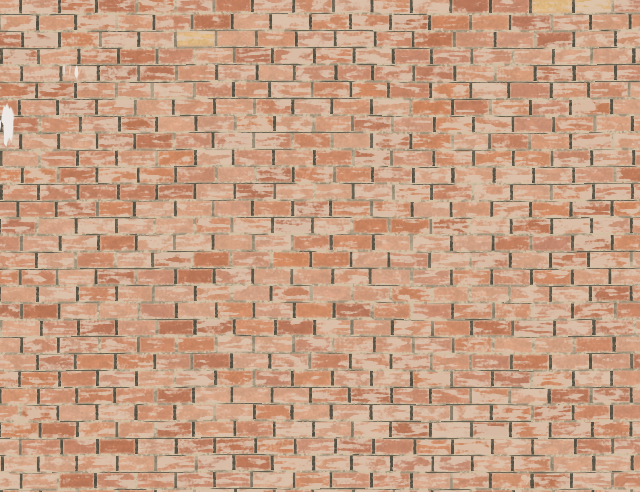
Write a WebGL 2 fragment shader that draws this texture.

```glsl
#version 300 es
precision highp float;
// Weathered brick wall in running bond: jittered rounded boxes on a staggered
// grid, with sandy mortar, dark hollow joints and chalky streaks on the clay.
// All wear comes from a smooth cellular noise sampled at several stretches.

uniform vec2 u_resolution;
out vec4 fragColor;

// Layout; lengths are fractions of the canvas width
const float COLUMNS = 16.2;
const float ROWS_PER_WIDTH = 37.72;
const float ROW_SHIFT = -0.188;
const float STAGGER = 0.47;
const float JOINT_JITTER = 0.08;
const vec2 HALF_GAP = vec2(0.0022, 0.0017);
const float CORNER = 0.0016;
const float ROUGHNESS = 0.0017;

// Clay, mortar and wear
const vec3 ROSE = vec3(0.77, 0.54, 0.44);
const vec3 ORANGE = vec3(0.81, 0.53, 0.37);
const vec3 FADED = vec3(0.84, 0.66, 0.55);
const vec3 BURNT = vec3(0.69, 0.43, 0.32);
const vec3 OCHRE = vec3(0.86, 0.71, 0.50);
const vec3 CHALK = vec3(0.86, 0.77, 0.69);
const vec3 SAND = vec3(0.83, 0.75, 0.64);
const vec3 GREY_MORTAR = vec3(0.62, 0.57, 0.48);
const vec3 HOLLOW = vec3(0.31, 0.29, 0.24);
const vec3 LIME = vec3(0.93, 0.91, 0.89);

float hash(vec2 p) {
    vec3 q = fract(p.xyx * 0.1031);
    q += dot(q, q.yzx + 33.33);
    return fract((q.x + q.y) * q.z);
}

// Cellular noise: random cell values blended by distance to their points
float cellular(vec2 p) {
    vec2 cell = floor(p);
    float total = 0.0, weights = 0.0;
    for (int j = -1; j <= 1; j++)
        for (int i = -1; i <= 1; i++) {
            vec2 id = cell + vec2(i, j);
            vec2 point = id + vec2(hash(id + 7.3), hash(id + 41.7));
            vec2 away = p - point;
            float w = exp(-7.0 * dot(away, away));
            total += w * hash(id + 93.1);
            weights += w;
        }
    return total / weights;
}

float roundBox(vec2 p, vec2 halfSize, float radius) {
    vec2 q = abs(p) - halfSize + radius;
    return length(max(q, 0.0)) + min(max(q.x, q.y), 0.0) - radius;
}

float jointOffset(vec2 id) {
    return (hash(id + 5.5) - 0.5) * JOINT_JITTER;
}

float patchMask(vec2 p, vec2 centre, vec2 size) {
    vec2 q = (p - centre) / size;
    return exp(-dot(q, q));
}

void main() {
    vec2 p = gl_FragCoord.xy / u_resolution.x;
    float pixel = 1.0 / u_resolution.x;

    // Staggered grid; courses sag slightly and bricks lengthen to the right
    float sag = 0.0008 * sin(p.x * 9.0 + 1.0) + 0.0004 * sin(p.x * 31.0);
    float course = (p.y + sag) * ROWS_PER_WIDTH + ROW_SHIFT;
    float row = floor(course);
    float along = (COLUMNS + 0.4 - 0.4 * p.x) * p.x
        + STAGGER * mod(row + 1.0, 2.0) + 0.1 * (hash(vec2(row, 3.0)) - 0.5);
    vec2 id = vec2(floor(along), row);
    float inCell = along - id.x;
    id.x += step(1.0 + jointOffset(id + vec2(1.0, 0.0)), inCell)
        - step(inCell, jointOffset(id));

    // Brick shape between its two jittered joints
    vec2 pitch = 1.0 / vec2(COLUMNS, ROWS_PER_WIDTH);
    float left = jointOffset(id);
    float right = 1.0 + jointOffset(id + vec2(1.0, 0.0));
    vec2 q = (vec2(along, course) - id - vec2(0.5 * (left + right), 0.5)) * pitch;
    vec2 halfSize = 0.5 * vec2(right - left, 1.0) * pitch - HALF_GAP;
    halfSize -= vec2(0.0006, 0.0004) * hash(id + 61.0);
    float grain = cellular(p * 330.0);
    float mottle = cellular(p * vec2(70.0, 120.0) + 19.0);
    float edge = roundBox(q, halfSize, CORNER) + ROUGHNESS * (grain - 0.5);

    // Mortar, with open upright joints and broken shadows under each course
    float region = cellular(p * 5.0 + 2.0);
    vec3 mortar = mix(GREY_MORTAR, SAND, smoothstep(0.2, 0.65, mottle * 0.6 + grain * 0.4));
    float upright = smoothstep(-0.0004, 0.0006, abs(q.x) - halfSize.x)
        * (1.0 - smoothstep(-0.0005, 0.001, abs(q.y) - halfSize.y));
    float openness = hash(id + vec2(step(0.0, q.x), 0.0) + 27.0) + 0.5 * (region - 0.5);
    float shadow = smoothstep(0.0, 0.0008, q.y - halfSize.y)
        * smoothstep(0.45, 0.75, cellular(p * vec2(24.0, 75.0)) + 0.3 * (region - 0.5));
    float hollow = max(upright * smoothstep(0.05, 0.5, openness), shadow * 0.85);
    mortar = mix(mortar, HOLLOW, hollow * (0.75 + 0.25 * grain));

    // Clay tint of each brick
    float tint = hash(id + 11.0);
    vec3 clay = mix(ROSE, ORANGE, hash(id + 83.0));
    clay = mix(clay, FADED, smoothstep(0.3, 0.9, tint) * 0.8);
    clay = mix(clay, BURNT, (1.0 - smoothstep(0.05, 0.25, tint)) * 0.65);
    clay = mix(clay, OCHRE, step(0.994, hash(id + 47.0)));
    clay *= 0.94 + 0.08 * mottle + 0.06 * grain;

    // Faded rims and horizontal chalk streaks
    float streak = cellular(p * vec2(48.0, 270.0) + 31.0 * hash(id));
    float wear = 0.5 * streak + 0.35 * mottle + 0.15 * grain
        + 0.3 * (hash(id + 71.0) - 0.5) + 0.2 * (region - 0.5);
    clay = mix(clay, FADED, 0.6 * smoothstep(-0.0035, -0.0005, edge));
    clay = mix(clay, CHALK, 0.85 * smoothstep(0.43, 0.72, wear));

    // Join, then add lime splashes and drips near the upper left
    vec3 color = mix(clay, mortar, smoothstep(-0.8 * pixel, 0.8 * pixel, edge));
    float splash = patchMask(p, vec2(0.01, 0.575), vec2(0.014, 0.045))
        + 0.8 * patchMask(p, vec2(0.11, 0.665), vec2(0.025, 0.03));
    float drip = cellular(p * vec2(190.0, 45.0));
    color = mix(color, LIME, smoothstep(0.45, 0.7, splash * (0.3 + drip)));
    fragColor = vec4(color, 1.0);
}
```
